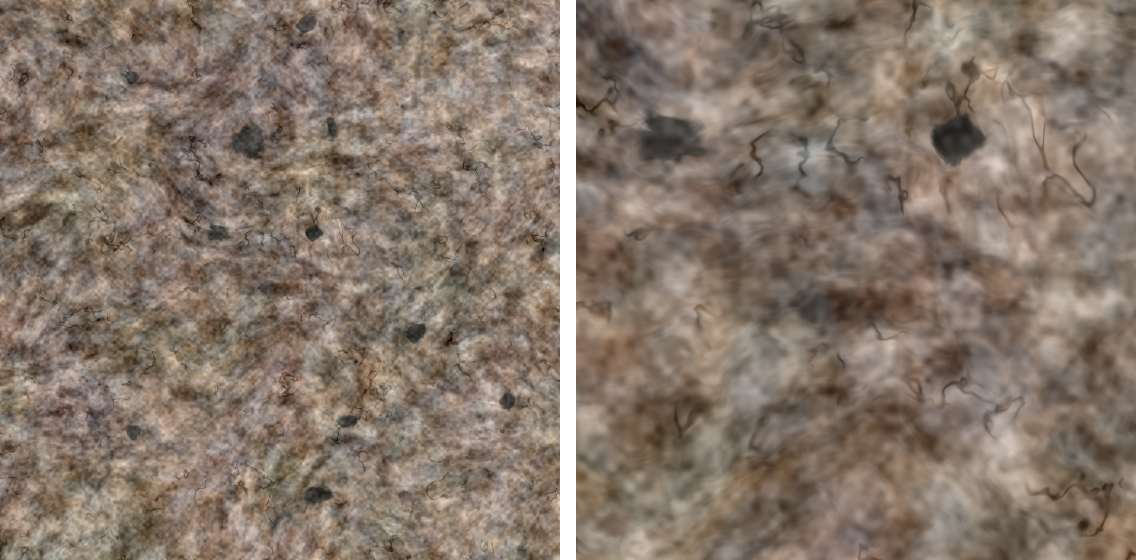
Left, the full canvas; right, a detail of the centre.
Give the GLSL for this texture, as a WebGL 1 fragment shader.

```glsl
precision highp float;

uniform vec2 u_resolution;

// Colours
const vec3 STONE = vec3(0.547, 0.486, 0.432);
const vec3 INCLUSION = vec3(0.235, 0.230, 0.220);
const vec3 RUST = vec3(0.30, 0.215, 0.155);
const vec3 PALE = vec3(0.70, 0.65, 0.60);
const vec3 WARM_TINT = vec3(0.065, -0.005, -0.065);
const vec3 OLIVE_TINT = vec3(-0.012, 0.014, -0.03);

// Feature sizes, in repeats per canvas
const float BROAD_SCALE = 5.0;
const float CLUMP_SCALE = 36.0;
const vec2 FIBRE_SCALE = vec2(27.0, 62.0);
const float CRACK_SCALE = 30.0;
const float GRAIN_SCALE = 175.0;

// Strengths
const float BROAD_DEPTH = 0.075;
const float CLUMP_DEPTH = 0.25;
const float FIBRE_DEPTH = 0.25;
const float GRAIN_DEPTH = 0.085;
const float CRACK_DEPTH = 0.19;
const float BEND = 0.018;
const float ROUGHNESS = 0.004;

float hash(vec2 p) {
  return fract(sin(dot(p, vec2(127.1, 311.7))) * 43758.5453);
}

// Smooth value noise, -1 to 1
float noise(vec2 p) {
  vec2 i = floor(p);
  vec2 f = fract(p);
  f = f * f * (3.0 - 2.0 * f);
  float low = mix(hash(i), hash(i + vec2(1.0, 0.0)), f.x);
  float high = mix(hash(i + vec2(0.0, 1.0)), hash(i + 1.0), f.x);
  return 2.0 * mix(low, high, f.y) - 1.0;
}

vec2 noise2(vec2 p) {
  return vec2(noise(p), noise(p + 41.0));
}

float fbm(vec2 p) {
  const mat2 TURN = mat2(1.6, 1.2, -1.2, 1.6);
  float sum = 0.0;
  float gain = 0.5;
  for (int i = 0; i < 4; i++) {
    sum += gain * noise(p);
    p = TURN * p + 17.3;
    gain *= 0.58;
  }
  return sum;
}

// Streaks in several directions, each ruling its own patches
float fibres(vec2 p, vec2 uv) {
  float sum = 0.0;
  float total = 0.0;
  for (int i = 0; i < 3; i++) {
    float k = float(i);
    float angle = 0.1 + 0.75 * (k - 1.0);
    float c = cos(angle);
    float s = sin(angle);
    vec2 q = vec2(c * p.x + s * p.y, c * p.y - s * p.x);
    float weight = exp(6.0 * noise(uv * 6.0 + k * 31.7));
    sum += weight * fbm(q * FIBRE_SCALE + k * 9.1);
    total += weight;
  }
  return sum / total;
}

// Coverage of scattered ragged blots; radii in cells
float blots(vec2 p, float chance, float radius, float soft, float seed) {
  vec2 cell = floor(p);
  float cover = 0.0;
  for (int y = -1; y <= 1; y++) {
    for (int x = -1; x <= 1; x++) {
      vec2 id = cell + vec2(float(x), float(y));
      vec2 key = id + seed;
      vec2 centre = id + 0.2 + 0.6 * vec2(hash(key + 3.1), hash(key + 7.7));
      float size = radius * mix(0.35, 1.0, pow(hash(key + 5.3), 1.6));
      vec2 d = p - centre;
      d.y *= mix(0.8, 1.35, hash(key + 9.9));
      float ragged = 1.0 + 0.6 * fbm(d / size * 0.9 + key);
      float blot = 1.0 - smoothstep(1.0 - soft, 1.0 + soft, length(d) / (size * ragged));
      cover = max(cover, blot * step(hash(key), chance));
    }
  }
  return cover;
}

void main() {
  vec2 uv = gl_FragCoord.xy / min(u_resolution.x, u_resolution.y);
  vec2 p = uv + BEND * noise2(uv * 8.0) + ROUGHNESS * noise2(uv * 65.0);

  // Layered relief
  float clump = fbm(p * CLUMP_SCALE + 5.0);
  float grain = noise(uv * GRAIN_SCALE);
  float tone = BROAD_DEPTH * fbm(uv * BROAD_SCALE + 2.0) + CLUMP_DEPTH * clump
             + FIBRE_DEPTH * fibres(p, uv) + GRAIN_DEPTH * grain;

  // Short broken crevices
  float crack = 1.0 - smoothstep(0.0, 0.12, abs(fbm(p * CRACK_SCALE + 63.0)));
  tone -= CRACK_DEPTH * crack * smoothstep(0.0, 0.45, fbm(p * 23.0 + 87.0));

  // Dim left side, lighter right side
  tone += 0.03 * smoothstep(0.55, 1.0, uv.x) - 0.06 * (1.0 - smoothstep(0.0, 0.17, uv.x));

  // Mineral tints
  float warmth = 0.5 * fbm(p * 9.0 + 23.0) + 0.8 * fbm(p * 42.0 + 51.0);
  vec3 colour = STONE + tone + WARM_TINT * warmth + OLIVE_TINT * fbm(p * 8.0 + 71.0);

  // Pale flakes, rusty stains and dark inclusions
  float texture = 0.16 * clump + 0.07 * grain;
  colour = mix(colour, PALE + texture, 0.45 * blots(p * 9.0, 0.3, 0.22, 0.45, 11.0));
  colour = mix(colour, RUST + texture, 0.55 * blots(p * 10.0, 0.2, 0.16, 0.5, 29.0));
  colour = mix(colour, INCLUSION + texture, 0.9 * blots(p * 6.0, 0.3, 0.19, 0.2, 47.0));

  gl_FragColor = vec4(clamp(colour, 0.0, 1.0), 1.0);
}
```
